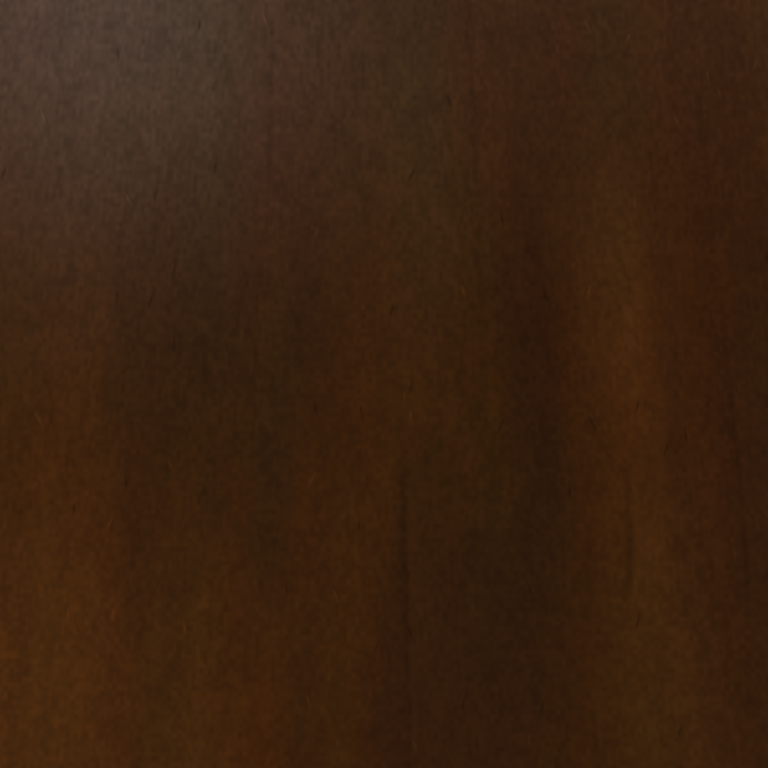
This texture is drawn by a WebGL 2 fragment shader. Its source:

```glsl
#version 300 es
precision highp float;
// Dark stained wood with soft fanning streaks, fine fibres and a grey sheen at the upper left.

uniform vec2 u_resolution;
out vec4 fragColor;

const vec3 DARK_BROWN = vec3(0.192, 0.106, 0.046);
const vec3 BROWN      = vec3(0.220, 0.120, 0.043);
const vec3 AMBER      = vec3(0.275, 0.157, 0.058);
const vec3 HAZE       = vec3(0.243, 0.155, 0.094);
const vec3 GREY_SHEEN = vec3(0.325, 0.262, 0.222);
const vec3 RED_SHIFT  = vec3(0.012, -0.006, -0.002);

const float FAN_CENTRE    = 0.45;
const float FAN_SPREAD    = 0.24;
const float STREAK_COUNT  = 13.0;
const float SEAM_COUNT    = 8.0;
const float SEAM_DEPTH    = 0.18;
const float FIBRE_AMOUNT  = 0.12;
const float MOTTLE_AMOUNT = 0.13;
const float FLECK_CELLS   = 17.0;
const float FLECK_SHARE   = 0.25;
const float FLECK_AMOUNT  = 0.2;

uint scramble(uint n) {
    n = n * 747796405u + 2891336453u;
    n = ((n >> ((n >> 28u) + 4u)) ^ n) * 277803737u;
    return (n >> 22u) ^ n;
}

float hash(vec2 cell, uint seed) {
    uvec2 c = uvec2(ivec2(cell));
    return float(scramble(c.x + scramble(c.y + scramble(seed))) >> 8u) / 16777216.0;
}

float noise(vec2 p, uint seed) {
    vec2 cell = floor(p);
    vec2 f = fract(p);
    f = f * f * (3.0 - 2.0 * f);
    float low  = mix(hash(cell, seed), hash(cell + vec2(1, 0), seed), f.x);
    float high = mix(hash(cell + vec2(0, 1), seed), hash(cell + vec2(1, 1), seed), f.x);
    return mix(low, high, f.y);
}

float fbm(vec2 p, uint seed) {
    float sum = 0.0;
    float weight = 0.533;
    for (uint i = 0u; i < 4u; i++) {
        sum += weight * noise(p, seed + i);
        p = p * 2.03 + 3.7;
        weight *= 0.5;
    }
    return sum;
}

// Soft pool of light, one at its centre
float pool(vec2 p, vec2 centre, vec2 radius) {
    vec2 d = (p - centre) / radius;
    return exp(-dot(d, d));
}

// Faint plank seams: a dark line with a lighter bank on its right, broken along its length
float seams(vec2 grain) {
    float x = grain.x * SEAM_COUNT + 0.25 * noise(grain * vec2(3.0, 2.5), 40u);
    float index = floor(x);
    float offset = (fract(x) - 0.3 - 0.4 * hash(vec2(index, 0.0), 41u)) / SEAM_COUNT;
    float presence = smoothstep(0.5, 0.85, noise(vec2(index * 5.3, grain.y * 3.5), 42u));
    presence *= mix(1.0, 0.3, smoothstep(0.2, 0.7, grain.y));
    float line = exp(-pow(offset / 0.004, 2.0));
    float bank = smoothstep(0.0, 0.008, offset) * exp(-max(offset, 0.0) / 0.025);
    return presence * (0.5 * bank - line);
}

// Sparse short strokes, light or dark
float flecks(vec2 p) {
    vec2 home = floor(p * FLECK_CELLS);
    float sum = 0.0;
    for (int j = -1; j <= 1; j++) {
        for (int i = -1; i <= 1; i++) {
            vec2 cell = home + vec2(i, j);
            vec2 centre = (cell + vec2(hash(cell, 50u), hash(cell, 51u))) / FLECK_CELLS;
            vec2 d = p - centre;
            d.x += d.y * (hash(cell, 52u) - 0.5);
            float stroke = exp(-pow(d.x / 0.0018, 2.0) - pow(d.y / 0.008, 2.0));
            float tone = hash(cell, 53u) > 0.5 ? 1.0 : -1.0;
            sum += stroke * tone * step(hash(cell, 54u), FLECK_SHARE);
        }
    }
    return sum;
}

void main() {
    vec2 p = gl_FragCoord.xy / u_resolution;

    // Grain coordinates spread sideways towards the bottom
    float spread = 1.0 + FAN_SPREAD * (1.0 - p.y);
    vec2 grain = vec2((p.x - FAN_CENTRE) / spread + 1.0, p.y);
    grain.x += 0.02 * (noise(p * 2.5, 10u) - 0.5);

    // Streaked stain with warm patches at the lower left and along the right
    float streak = fbm(grain * vec2(STREAK_COUNT, 1.8), 20u);
    vec3 colour = mix(DARK_BROWN, BROWN, smoothstep(0.3, 0.66, streak));
    float lean = 0.12 * (0.6 - p.y);
    float warmth = 0.95 * pool(p, vec2(0.02, 0.08), vec2(0.28, 0.34))
                 + 0.65 * pool(p, vec2(0.82 + lean, 0.62), vec2(0.055, 0.17))
                 + 0.6 * pool(p, vec2(0.83 + lean, 0.12), vec2(0.075, 0.32));
    colour = mix(colour, AMBER, clamp(warmth * (0.35 + 1.2 * streak), 0.0, 1.0));

    // Haze along the top and grey sheen in the corner
    float haze = smoothstep(0.42, 1.05, p.y + 0.3 * (streak - 0.5) - 0.12 * p.x);
    colour = mix(colour, HAZE, 0.85 * haze);
    colour = mix(colour, GREY_SHEEN, 0.88 * pool(p, vec2(0.1, 1.03), vec2(0.32, 0.32)));

    // Shade right of the middle, then red and olive drift
    colour *= 1.0 - 0.08 * pool(p, vec2(0.7, 0.5), vec2(0.09, 0.5));
    colour += RED_SHIFT * (2.0 * fbm(grain * vec2(12.0, 2.2), 30u) - 1.0);

    // Fine surface detail
    float fibre = noise(grain * vec2(230.0, 95.0), 60u) + noise(p * vec2(150.0, 165.0), 61u) - 1.0;
    float mottle = fbm(p * vec2(34.0, 24.0), 70u) - 0.5;
    float shade = 1.0 + FIBRE_AMOUNT * fibre + MOTTLE_AMOUNT * mottle;
    shade += SEAM_DEPTH * seams(grain) + FLECK_AMOUNT * flecks(p);

    fragColor = vec4(clamp(colour * shade, 0.0, 1.0), 1.0);
}
```
